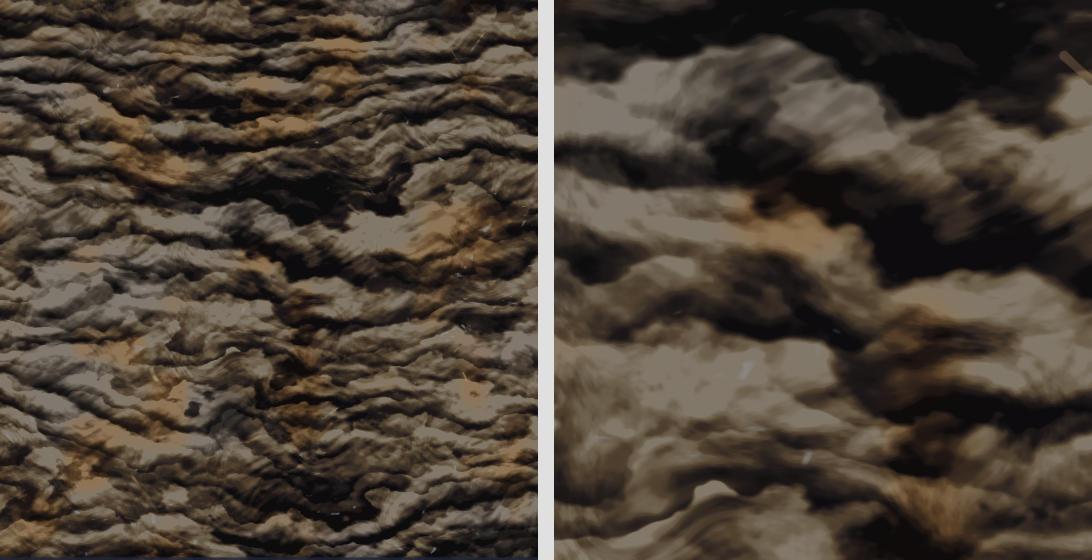
Left, the full canvas; right, a detail of the centre.
Give the GLSL for this texture, as a Shadertoy shader.

```glsl
// Damp fibrous peat: ragged stacked ledges lit from above, split by a dark cleft.

float hash(vec2 p) {
    return fract(sin(dot(p, vec2(127.1, 311.7))) * 43758.5453);
}

float noise(vec2 p) {
    vec2 i = floor(p), f = fract(p);
    f = f * f * (3.0 - 2.0 * f);
    return mix(mix(hash(i), hash(i + vec2(1, 0)), f.x),
               mix(hash(i + vec2(0, 1)), hash(i + vec2(1, 1)), f.x), f.y);
}

float fbm(vec2 p) {
    float sum = 0.0, amp = 0.5;
    for (int i = 0; i < 5; i++) {
        sum += amp * noise(p);
        p = mat2(1.6, 1.2, -1.2, 1.6) * p + 7.3;
        amp *= 0.5;
    }
    return sum;
}

mat2 rotate(float a) {
    return mat2(cos(a), sin(a), -sin(a), cos(a));
}

// Crumbly surface height
float relief(vec2 p) {
    return fbm(p * vec2(17, 28) + 2.0 * noise(p * 14.0));
}

// One stack of ledges: bright crest on top, fading to a shadow below
float ledges(float y, float x) {
    float f = fract(y), row = floor(y);
    float lump = 0.4 + 0.9 * noise(vec2(x * 6.0 + row * 3.7, row * 7.3));
    return smoothstep(0.06, 0.62, f) * (1.0 - smoothstep(0.84, 1.0, f)) * lump;
}

// Thin streaks of matted fibre along one direction
float fibres(vec2 p, float angle) {
    return noise(rotate(angle) * p * vec2(38, 175)) - 0.5;
}

vec3 peatColour(float v) {
    vec3 c = mix(vec3(0.05, 0.045, 0.05), vec3(0.11, 0.09, 0.09), smoothstep(0.0, 0.14, v));
    c = mix(c, vec3(0.21, 0.17, 0.14), smoothstep(0.14, 0.36, v));
    c = mix(c, vec3(0.31, 0.25, 0.18), smoothstep(0.34, 0.52, v));
    c = mix(c, vec3(0.42, 0.37, 0.29), smoothstep(0.50, 0.72, v));
    return mix(c, vec3(0.51, 0.47, 0.41), smoothstep(0.70, 0.92, v));
}

float segment(vec2 p, vec2 a, vec2 b) {
    vec2 ab = b - a;
    return length(p - a - ab * clamp(dot(p - a, ab) / dot(ab, ab), 0.0, 1.0));
}

void mainImage(out vec4 fragColor, in vec2 fragCoord) {
    vec2 p = fragCoord / iResolution.y;
    float pixel = 1.0 / iResolution.y;

    // Cleft wandering down the middle, wider at the foot
    float side = p.x - 0.49 - 0.2 * (noise(vec2(p.y * 4.0, 3.0)) - 0.5);
    float width = mix(0.14, 0.08, p.y);
    float cleft = exp(-side * side / (width * width));

    // Ledges sag toward the cleft and break up raggedly
    float y = p.y - 0.16 * sqrt(side * side + 0.004);
    float ragged = fbm(p * vec2(9, 13));
    float sway = noise(p * vec2(3.5, 4.0) + 11.0);
    float broad = ledges(y * 11.0 + 1.8 * sway + 1.5 * ragged, p.x);
    float narrow = ledges(y * 21.0 + 2.2 * sway + 2.6 * fbm(p * vec2(12, 16) + 40.0), p.x * 2.0);
    float v = mix(broad, narrow, 0.2 + 0.35 * noise(p * 6.0 + 5.0));

    // Crumbs, fibres and broad light
    float slope = relief(p) - relief(p + vec2(-0.002, 0.008));
    float patches = noise(p * 9.0 + 60.0);
    float strands = mix(fibres(p, 0.45), fibres(p + 3.0, -0.5), smoothstep(0.35, 0.65, patches));
    float exposed = smoothstep(0.05, 0.5, v);
    v += (0.35 + 0.65 * exposed) * (1.5 * slope + 0.22 * strands);
    v += 0.12 * exposed * (noise(p * 110.0) - 0.5);
    v += 0.05 + 0.25 * (noise(p * 3.0 + 20.0) - 0.5);
    v -= 0.26 * cleft + 0.2 * smoothstep(0.14, 0.0, p.y) * smoothstep(-0.1, 0.15, side);
    vec3 col = peatColour(v);

    // Grey damp areas and warm brown ones
    float grey = dot(col, vec3(0.35, 0.45, 0.2));
    col = mix(col, grey * vec3(1.07, 1.0, 0.95), 0.65 * smoothstep(0.45, 0.8, noise(p * 8.0 + 90.0)));
    col *= mix(vec3(1), vec3(1.1, 0.97, 0.8), smoothstep(0.55, 0.9, noise(p * 13.0 + 33.0)));

    // Wet glints on the upward faces
    float glint = smoothstep(0.74, 0.95, noise(p * vec2(95, 150) + 8.0 * ragged));
    glint *= smoothstep(0.02, 0.14, slope) * smoothstep(0.4, 0.7, noise(p * 7.0 + 71.0));
    col = mix(col, vec3(0.56, 0.57, 0.59), 0.65 * glint);

    // Scattered straw
    for (int i = 0; i < 22; i++) {
        float k = float(i);
        vec2 a = vec2(hash(vec2(k, 1)) * iResolution.x / iResolution.y, hash(vec2(k, 2)));
        float angle = 2.4 * (hash(vec2(k, 3)) - 0.5);
        vec2 b = a + mix(0.012, 0.045, hash(vec2(k, 4))) * vec2(cos(angle), sin(angle));
        float d = segment(p + 0.004 * (noise(p * 40.0) - 0.5), a, b);
        float thick = mix(0.0006, 0.0035, pow(hash(vec2(k, 5)), 3.0));
        float straw = 1.0 - smoothstep(thick - pixel, thick + pixel, d);
        vec3 strawColour = mix(vec3(0.44, 0.31, 0.17), vec3(0.62, 0.55, 0.42), hash(vec2(k, 6)));
        col = mix(col, strawColour * (0.85 + 0.8 * strands), 0.75 * straw * (0.3 + 0.7 * exposed));
    }

    // Bluish rim along the bottom
    col = mix(col, vec3(0.13, 0.15, 0.22), 0.8 * (1.0 - smoothstep(0.003, 0.007, p.y)));
    fragColor = vec4(clamp(col, 0.0, 1.0), 1.0);
}
```
